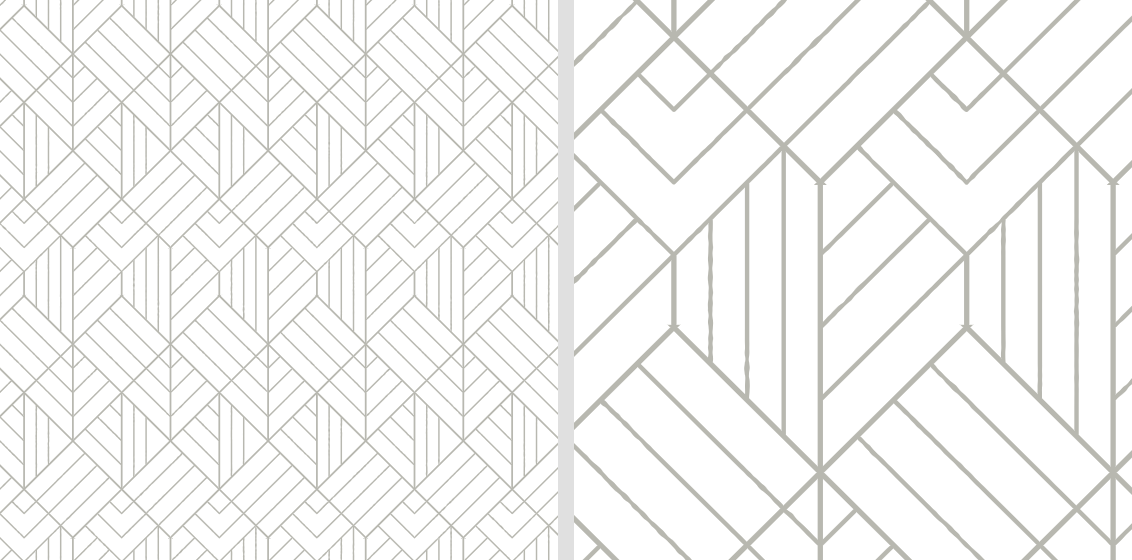
Left, the full canvas; right, a detail of the centre.
A Shadertoy shader for this pattern:

```glsl
// Art-deco lattice of thin grey diagonals and uprights with striped facets on white.

#define REPEAT_SIZE vec2(0.1743, 0.5182)  // one repeat, in canvas heights
#define REPEAT_START vec2(0.0430, 0.0964) // grid origin from the upper left
#define GRID vec2(8.0, 24.0)              // grid units in one repeat
#define EDGE_WIDTH 0.145                  // facet outlines, in grid units
#define STRIPE_WIDTH 0.12                 // facet stripes, in grid units
#define ROUGHNESS 0.07                    // ragged stripe borders
#define GRAIN_SCALE 4.0
#define PATCH_SCALE 0.45
#define INK vec3(0.72, 0.72, 0.69)
#define PAPER vec3(1.0)

vec2 hashGradient(vec2 cell) {
    float h = fract(sin(dot(cell, vec2(127.1, 311.7))) * 4375.85);
    return vec2(cos(6.2832 * h), sin(6.2832 * h));
}

float gradientNoise(vec2 p) {
    vec2 i = floor(p), f = p - i;
    vec2 s = f * f * f * (f * (f * 6.0 - 15.0) + 10.0);
    vec2 e = vec2(1.0, 0.0);
    float a = dot(hashGradient(i), f);
    float b = dot(hashGradient(i + e.xy), f - e.xy);
    float c = dot(hashGradient(i + e.yx), f - e.yx);
    float d = dot(hashGradient(i + e.xx), f - e.xx);
    return mix(mix(a, b, s.x), mix(c, d, s.x), s.y);
}

// Distance to a segment repeated over the whole grid
float segment(vec2 p, vec2 a, vec2 b) {
    vec2 halfSpan = 0.5 * (b - a);
    vec2 q = p - 0.5 * (a + b);
    q -= GRID * round(q / GRID);
    float t = clamp(dot(q, halfSpan) / dot(halfSpan, halfSpan), -1.0, 1.0);
    return length(q - halfSpan * t);
}

// Crossing diagonals within a tall band, plus the uprights
float edgeDistance(vec2 p) {
    vec2 slants = vec2(p.x - p.y, p.x + p.y) - 4.0;
    slants = abs(slants - 8.0 * round(slants / 8.0)) * 0.7071;
    float bandY = p.y - 6.0;
    bandY = abs(bandY - GRID.y * round(bandY / GRID.y)) - 10.0;
    float d = max(min(slants.x, slants.y), bandY);
    d = min(d, segment(p, vec2(4, 16), vec2(4, 32)));
    d = min(d, segment(p, vec2(0, 4), vec2(0, 12)));
    return min(d, segment(p, vec2(0, 18), vec2(0, 20)));
}

float stripeDistance(vec2 p) {
    float d = 1e3;
    for (int n = 1; n <= 3; n++) {
        float i = float(n);
        // Upper square running into a chevron
        d = min(d, segment(p, vec2(-i, i - 4.0), vec2(4.0, 2.0 * i)));
        d = min(d, segment(p, vec2(4.0, 2.0 * i), vec2(4.0 + i, i)));
        // Middle triangles
        d = min(d, segment(p, vec2(-i, 4.0 + i), vec2(0.0, 4.0 + 2.0 * i)));
        if (n < 3) d = min(d, segment(p, vec2(i, 4.0 + i), vec2(i, 12.0 - i)));
        // Lower square running into a chevron
        vec2 tip = vec2(0.0, 12.0 + 2.0 * i);
        d = min(d, segment(p, tip, vec2(4.0 + i, 8.0 + i)));
        d = min(d, segment(p, tip, vec2(-i, 12.0 + i)));
        // Bottom facets: uprights and slants
        d = min(d, segment(p, vec2(i, 18.0 - i), vec2(i, 20.0 + i)));
        d = min(d, segment(p, vec2(4.0, 16.0 + 2.0 * i), vec2(5.0 + i, 15.0 + i)));
    }
    return d;
}

float lineCoverage(float distanceToLine, float width, float pixel) {
    return clamp(0.5 + (0.5 * width - distanceToLine) / pixel, 0.0, 1.0);
}

void mainImage(out vec4 fragColor, in vec2 fragCoord) {
    // Grid coordinates, y running down from the top
    vec2 canvas = vec2(fragCoord.x, iResolution.y - fragCoord.y) / iResolution.y;
    vec2 p = (canvas - REPEAT_START) / REPEAT_SIZE * GRID;
    float pixel = GRID.y / (REPEAT_SIZE.y * iResolution.y);

    // Ragged borders appear in patches
    float worn = smoothstep(-0.1, 0.3, gradientNoise(p * PATCH_SCALE));
    float ragged = ROUGHNESS * worn * gradientNoise(p * GRAIN_SCALE);

    float edges = lineCoverage(edgeDistance(p), EDGE_WIDTH, pixel);
    float stripes = lineCoverage(stripeDistance(p), STRIPE_WIDTH + ragged, pixel);
    fragColor = vec4(mix(PAPER, INK, max(edges, stripes)), 1.0);
}
```
